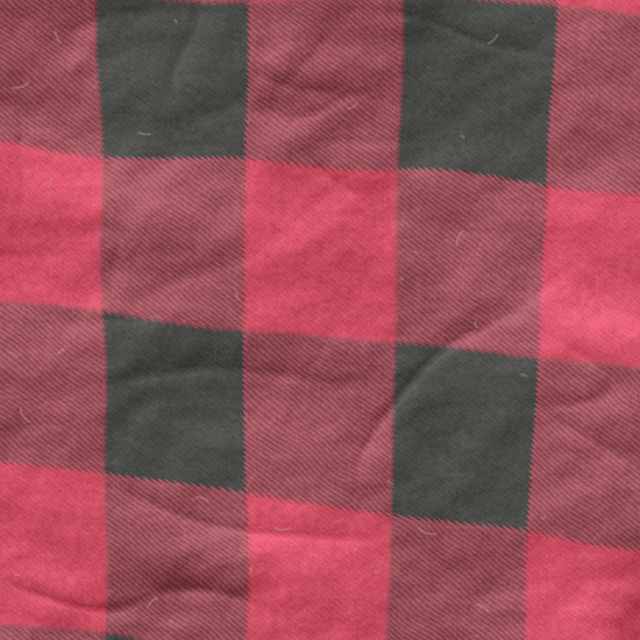
Write a Shadertoy shader that draws this texture.

```glsl
// Rumpled buffalo-check flannel: red and charcoal bands woven in a diagonal twill.

const vec3 RED_DARK = vec3(0.72, 0.25, 0.32);
const vec3 RED_LIGHT = vec3(0.87, 0.35, 0.44);
const vec3 MIX_DARK = vec3(0.51, 0.25, 0.28);
const vec3 MIX_LIGHT = vec3(0.66, 0.36, 0.40);
const vec3 COAL_DARK = vec3(0.24, 0.24, 0.23);
const vec3 COAL_LIGHT = vec3(0.33, 0.33, 0.32);
const float TAU = 6.28318;

vec2 hash2(vec2 p) {
    vec3 q = fract(p.xyx * vec3(0.1031, 0.1030, 0.0973));
    q += dot(q, q.yzx + 33.33);
    return fract((q.xx + q.yz) * q.zy);
}

float corner(vec2 cell, vec2 offset) {
    return dot(hash2(cell) * 2.0 - 1.0, offset);
}

// Gradient noise, roughly -0.6 to 0.6
float noise(vec2 p) {
    vec2 i = floor(p), f = p - i;
    vec2 u = f * f * f * (f * (f * 6.0 - 15.0) + 10.0);
    vec2 e = vec2(1.0, 0.0);
    return mix(mix(corner(i, f), corner(i + e.xy, f - e.xy), u.x),
               mix(corner(i + e.yx, f - e.yx), corner(i + 1.0, f - 1.0), u.x), u.y);
}

vec2 rotate(vec2 p, float angle) {
    float c = cos(angle), s = sin(angle);
    return vec2(c * p.x + s * p.y, c * p.y - s * p.x);
}

// Thin valley along the zero line of stretched noise
float crease(vec2 p, float angle, vec2 scale) {
    vec2 q = rotate(p, angle) * scale;
    float strength = smoothstep(-0.05, 0.35, noise(q * 0.6 + 17.0));
    return -strength * exp(-9.0 * abs(noise(q)));
}

// Height of the rumpled cloth
float clothHeight(vec2 p) {
    p += 0.03 * vec2(noise(p * 5.0), noise(p * 5.0 + 31.0));
    float h = noise(rotate(p, -0.2) * vec2(3.0, 8.0));
    h += 0.4 * noise(rotate(p, 0.7) * vec2(6.0, 15.0) + 9.0);
    h += 0.16 * noise(p * vec2(22.0, 32.0));
    h += 0.40 * crease(p, -0.2, vec2(2.5, 8.0));
    h += 0.35 * crease(p + 3.0, 0.8, vec2(2.5, 7.0));
    return h;
}

// 1 inside charcoal bands, 0 inside red ones; each band is one unit wide
float band(float c, float softness) {
    float d = 0.5 - abs(mod(c + 0.5, 2.0) - 1.0);
    return smoothstep(-softness, softness, d);
}

// Column and row coordinates of the sagging, fanned-out check
vec2 checkCoord(vec2 p) {
    float t = 1.0 - p.y;
    float column = (p.x - mix(0.152, 0.167, t)) / mix(0.2385, 0.2175, t);
    float row = (t - mix(-0.03, 0.026, p.x)) / mix(0.251, 0.275, p.x);
    row -= 0.05 * sin(TAU * p.x) * (1.0 - 1.6 * t);
    vec2 wobble = vec2(noise(p * 4.0 + 5.0), noise(p * 4.0 + 43.0));
    return vec2(column, row) + 0.07 * wobble;
}

// Short curved fibre lying on the cloth
float fibre(vec2 p, vec2 centre, float angle, float halfLength, float pixel) {
    vec2 q = rotate(p - centre, angle);
    q.y += 18.0 * q.x * q.x;
    q.x -= clamp(q.x, -halfLength, halfLength);
    return 1.0 - smoothstep(0.0006, 0.0006 + 1.5 * pixel, length(q));
}

void mainImage(out vec4 fragColor, in vec2 fragCoord) {
    vec2 p = fragCoord / iResolution.xy;
    float pixel = 1.0 / min(iResolution.x, iResolution.y);

    // Twill ribs, faded out when too fine to resolve
    float ribs = sin(TAU * (92.0 * p.x + 112.0 * p.y + 1.2 * noise(p * 14.0)));
    ribs *= 1.0 - smoothstep(0.3, 0.5, 145.0 * pixel);

    // Bands with edges stepped by the weave
    vec2 check = checkCoord(p) + 0.012 * ribs;
    float softness = 0.012 + 3.0 * pixel;
    float column = band(check.x, softness);
    float row = band(check.y, softness);
    float mixed = abs(column - row);

    // Light on the folds, broad fading and yarn grain
    vec2 lightStep = vec2(-0.003, 0.006);
    float relief = clothHeight(p + lightStep) - clothHeight(p - lightStep);
    float tone = 0.58 - 3.2 * relief + 0.7 * noise(p * 2.7 + 12.0);
    tone += 0.45 * noise(p * vec2(85.0, 110.0)) + 0.5 * noise(p * 230.0);
    tone += ribs * mix(0.10, 0.34, mixed);
    tone -= 0.9 * smoothstep(0.13, 0.0, length((p - vec2(1.0, 0.04)) * vec2(1.4, 0.8)));
    tone -= 0.4 * smoothstep(0.35, 0.0, length(p - vec2(0.0, 1.0)));
    tone = clamp(tone, -0.7, 1.5);

    // Each crossing of yarns has its own shadow and highlight colour
    vec3 dark = mix(mix(RED_DARK, COAL_DARK, column * row), MIX_DARK, mixed);
    vec3 light = mix(mix(RED_LIGHT, COAL_LIGHT, column * row), MIX_LIGHT, mixed);
    vec3 color = mix(dark, light, tone);

    // Scattered lint
    for (int k = 0; k < 28; k++) {
        vec2 seed = hash2(vec2(float(k) + 0.5, 7.3));
        vec2 shape = hash2(vec2(float(k) + 0.5, 91.7));
        float lint = fibre(p, seed, shape.x * TAU, 0.002 + 0.012 * shape.y * shape.y, pixel);
        color = mix(color, vec3(0.72, 0.62, 0.58), 0.4 * lint);
    }
    fragColor = vec4(clamp(color, 0.0, 1.0), 1.0);
}
```
